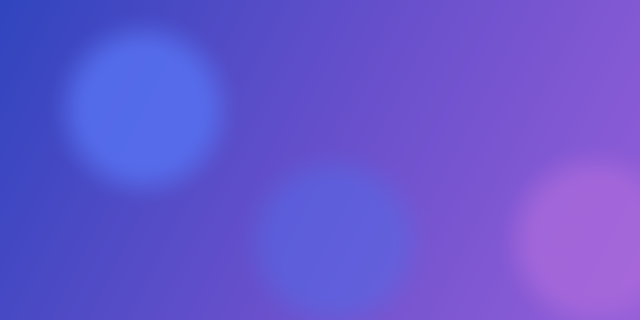
This background is drawn by a Shadertoy shader. Its source:

```glsl
#define GRAD_START vec3(0.190, 0.270, 0.745)
#define GRAD_MID   vec3(0.405, 0.312, 0.797)
#define GRAD_END   vec3(0.580, 0.370, 0.850)
#define SKY_BLUE   vec3(0.340, 0.450, 0.950)
#define DEEP_BLUE  vec3(0.320, 0.420, 0.910)
#define ORCHID     vec3(0.680, 0.420, 0.860)
#define GLOW_RADIUS 0.240
#define GLOW_BLUR   0.070

// Three-stop blend along the diagonal, t in 0..1
vec3 diagonalGradient(float t) {
    vec3 firstHalf = mix(GRAD_START, GRAD_MID, clamp(t * 2.0, 0.0, 1.0));
    return mix(firstHalf, GRAD_END, clamp(t * 2.0 - 1.0, 0.0, 1.0));
}

// Coverage of a soft-edged disc
float softDisc(vec2 p, vec2 center) {
    float edge = length(p - center) - GLOW_RADIUS;
    return 1.0 - smoothstep(-GLOW_BLUR, GLOW_BLUR, edge);
}

void mainImage(out vec4 fragColor, in vec2 fragCoord) {
    // Canvas height is one unit
    vec2 p = fragCoord / iResolution.y;
    vec2 size = vec2(iResolution.x / iResolution.y, 1.0);

    // Background runs from the top left to the bottom right
    vec2 fromTopLeft = vec2(p.x, size.y - p.y);
    vec3 color = diagonalGradient(dot(fromTopLeft, size) / dot(size, size));

    // Blurred discs, placed relative to the canvas width
    color = mix(color, SKY_BLUE, 0.8 * softDisc(p, vec2(0.225 * size.x, 0.659)));
    color = mix(color, DEEP_BLUE, 0.5 * softDisc(p, vec2(0.521 * size.x, 0.245)));
    color = mix(color, ORCHID, 0.7 * softDisc(p, vec2(0.927 * size.x, 0.250)));

    fragColor = vec4(color, 1.0);
}
```
